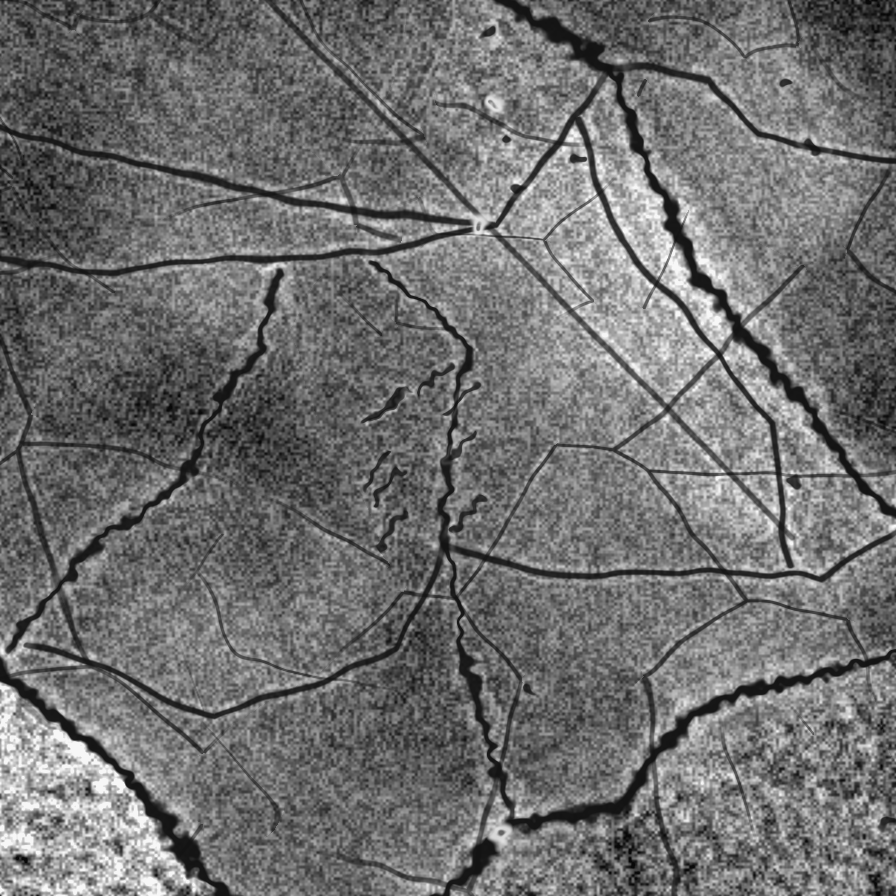
Give the GLSL for this texture, as a three.js fragment shader.

```glsl
// Grey aerial view of worn farmland: toned, grainy fields crossed by rough hedges,
// ditches and pale-rimmed lanes. Noise bends polylines and Voronoi borders into
// tracks; layered value noise gives the soil its speckle.
varying vec2 vUv;

float hash(vec2 p) {
  vec3 q = fract(p.xyx * 0.1031);
  q += dot(q, q.yzx + 33.33);
  return fract((q.x + q.y) * q.z);
}

vec2 hash2(vec2 p) { return vec2(hash(p), hash(p + 71.7)); }

float noise(vec2 p) {
  vec2 i = floor(p), f = fract(p);
  f = f * f * (3.0 - 2.0 * f);
  return mix(mix(hash(i), hash(i + vec2(1, 0)), f.x),
             mix(hash(i + vec2(0, 1)), hash(i + 1.0), f.x), f.y);
}

// Random offset centred on zero
vec2 wobble(vec2 p) { return vec2(noise(p), noise(p + 37.3)) - 0.5; }

float segment(vec2 p, vec2 a, vec2 b) {
  vec2 ab = b - a;
  return length(p - a - ab * clamp(dot(p - a, ab) / dot(ab, ab), 0.0, 1.0));
}

float path(vec2 p, vec2 a, vec2 b, vec2 c, vec2 d) {
  return min(segment(p, a, b), min(segment(p, b, c), segment(p, c, d)));
}

// Voronoi plots: x border distance, y border id, z plot id
vec3 plots(vec2 p) {
  vec2 base = floor(p), home = base, toHome = vec2(9.0);
  for (int j = -1; j <= 1; j++) for (int i = -1; i <= 1; i++) {
    vec2 cell = base + vec2(i, j), r = cell + hash2(cell) - p;
    if (dot(r, r) < dot(toHome, toHome)) { toHome = r; home = cell; }
  }
  vec3 plot = vec3(9.0, 0.0, hash(home + 5.0));
  for (int j = -2; j <= 2; j++) for (int i = -2; i <= 2; i++) {
    if (i == 0 && j == 0) continue;
    vec2 cell = home + vec2(i, j), r = cell + hash2(cell) - p;
    float border = dot(0.5 * (toHome + r), normalize(r - toHome));
    if (border < plot.x) plot.xy = vec2(border, hash(cell + home + 50.0));
  }
  return plot;
}

// Dark core with a pale bank on either side
float stroke(float tone, float d, float width, float strength) {
  float bank = (d - 2.3 * width) / width;
  tone += 0.17 * strength * exp(-bank * bank);
  return mix(tone, 0.07, strength * (1.0 - smoothstep(width * 0.5, width * 1.4, d)));
}

void main() {
  vec2 bent = vUv + 0.026 * wobble(vUv * 8.0) + 0.008 * wobble(vUv * 30.0);
  vec2 rough = bent + 0.013 * wobble(vUv * 95.0);

  // Broad land tones: mixed plots, a pale diagonal belt, bright scrub in a corner
  vec3 plot = plots(bent * 4.0 + 0.5 * wobble(vUv * 3.0));
  float tone = 0.38 + 0.22 * (plot.z - 0.5) * smoothstep(0.0, 0.12, plot.x);
  tone += 0.22 * (noise(vUv * 4.0 + 9.0) - 0.5) + 0.14 * (noise(bent * 13.0) - 0.5);
  float belt = smoothstep(0.15, 0.03, segment(bent, vec2(0.56, 0.9), vec2(0.91, 0.42)));
  float corner = smoothstep(0.27, 0.24, bent.x + bent.y);
  float scrub = smoothstep(-0.01, 0.03, (bent.x - 0.5) * 0.55 - bent.y);
  tone += 0.17 * belt + 0.24 * corner + 0.06 * scrub;

  // Ploughing and soil grain, coarser in the scrub
  float furrow = sin(620.0 * (bent.x + (plot.z - 0.5) * bent.y));
  tone += 0.035 * furrow * smoothstep(0.45, 0.75, noise(vUv * 9.0 + 20.0));
  float coarse = corner + 0.6 * scrub + 0.25 * belt;
  tone += (0.34 + 0.2 * coarse) * (noise(vUv * 310.0) - 0.5);
  tone += (0.16 + 0.35 * coarse) * (noise(vUv * 120.0) - 0.5);
  tone += (0.06 + 0.4 * coarse) * (noise(rough * 48.0) - noise(rough * 48.0 + 0.45));

  // Faint minor tracks along plot borders
  float fade = smoothstep(0.3, 0.6, noise(vUv * 7.0 + 4.0));
  tone = stroke(tone, plot.x / 4.0, 0.0025, 0.65 * fade * step(0.35, plot.y));
  vec3 small = plots(mat2(0.8, 0.6, -0.6, 0.8) * bent * 6.5 + 0.9 * wobble(vUv * 6.0));
  tone = stroke(tone, small.x / 6.5, 0.002, 0.55 * (1.0 - fade) * step(0.45, small.y));

  // Straight road and winding lanes
  float road = segment(vUv + 0.1 * (bent - vUv), vec2(0.29, 1.01), vec2(0.885, 0.4));
  tone = stroke(tone, road, 0.0032, 0.6);
  float lane = path(bent, vec2(-0.02, 0.86), vec2(0.21, 0.8), vec2(0.56, 0.75), vec2(0.68, 0.92));
  lane = min(lane, path(bent, vec2(0.68, 0.92), vec2(0.79, 0.91), vec2(0.85, 0.85), vec2(1.02, 0.82)));
  lane = min(lane, path(bent, vec2(0.65, 0.87), vec2(0.69, 0.74), vec2(0.86, 0.53), vec2(0.89, 0.36)));
  lane = min(lane, path(bent, vec2(0.5, 0.39), vec2(0.68, 0.35), vec2(0.92, 0.35), vec2(1.02, 0.43)));
  lane = min(lane, path(bent, vec2(0.5, 0.39), vec2(0.45, 0.28), vec2(0.25, 0.21), vec2(0.04, 0.28)));
  lane = min(lane, path(bent, vec2(-0.02, 0.71), vec2(0.13, 0.7), vec2(0.42, 0.73), vec2(0.56, 0.75)));
  tone = stroke(tone, lane, 0.0034, 0.85);

  // Ragged ditches and heavy hedges
  float ditch = path(rough, vec2(0.42, 0.72), vec2(0.51, 0.62), vec2(0.5, 0.4), vec2(0.57, 0.09));
  ditch = min(ditch, path(rough, vec2(0.31, 0.7), vec2(0.22, 0.49), vec2(0.09, 0.38), vec2(0.02, 0.28)));
  tone = stroke(tone, ditch, 0.0025 + 0.004 * noise(vUv * 25.0), 0.92);
  float hedge = path(rough, vec2(0.55, 1.02), vec2(0.68, 0.92), vec2(0.77, 0.7), vec2(1.01, 0.42));
  hedge = min(hedge, path(rough, vec2(0.48, -0.02), vec2(0.57, 0.08), vec2(0.69, 0.1), vec2(0.77, 0.21)));
  hedge = min(hedge, segment(rough, vec2(0.77, 0.21), vec2(1.02, 0.27)));
  hedge = min(hedge, segment(rough, vec2(-0.02, 0.28), vec2(0.28, -0.02)));
  tone = stroke(tone, hedge, 0.004 + 0.005 * noise(vUv * 22.0), 0.97);

  // Scattered pits, short gullies near the middle, and a few pale mounds
  for (int i = 0; i < 9; i++) {
    vec2 seed = vec2(float(i) * 3.7, 12.0);
    float pit = length(rough - hash2(seed)) - 0.003;
    tone = stroke(tone, max(pit, 0.0), 0.004, 0.8);
    vec2 gully = vec2(0.46, 0.47) + vec2(0.1, 0.2) * (hash2(seed + 40.0) - 0.5);
    tone = stroke(tone, segment(rough, gully, gully + vec2(0.03, 0.035)), 0.003, 0.75);
    float mound = length(rough - hash2(seed + 90.0));
    float ring = smoothstep(0.017, 0.007, mound) - 0.6 * smoothstep(0.006, 0.002, mound);
    if (i < 3) tone = mix(tone, 0.93, 0.9 * ring);
  }

  gl_FragColor = vec4(vec3(clamp(tone, 0.03, 0.97)), 1.0);
}
```
